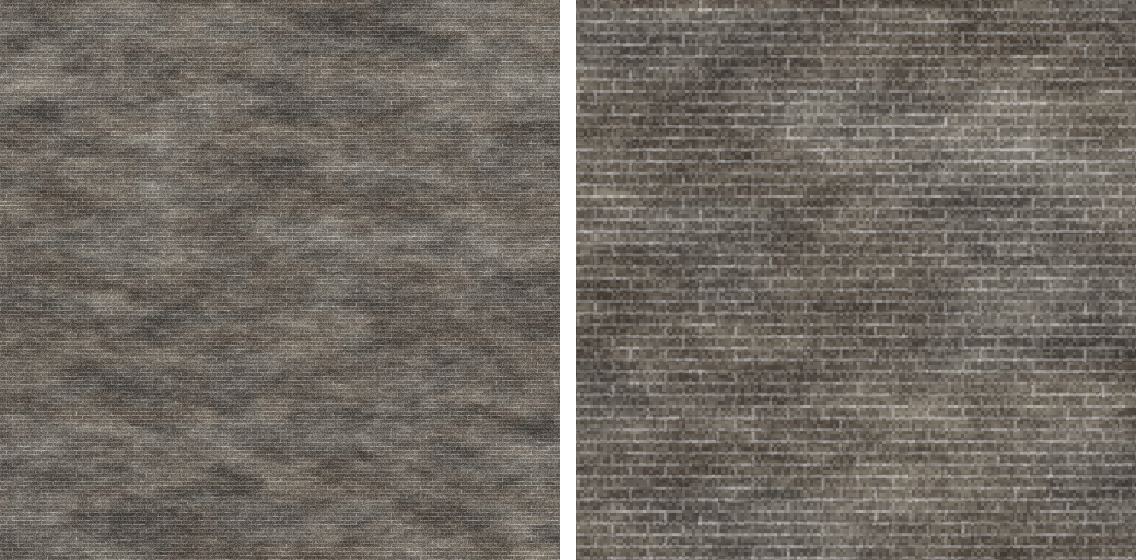
Left, the full canvas; right, a detail of the centre.
This texture is drawn by a Shadertoy shader. Its source:

```glsl
// Weathered grey-brown wall of fine bricks with pale worn mortar and streaky dark stains.

float hash(vec2 p) {
    p = fract(p * vec2(0.1031, 0.1137));
    p += dot(p, p.yx + 33.33);
    return fract((p.x + p.y) * p.x * 91.7);
}

// Smooth cellular noise: random cell values blended around jittered centres, tiling at grid.
float cellNoise(vec2 uv, vec2 grid, float seed) {
    vec2 p = uv * grid, base = floor(p);
    float sum = 0.0, total = 0.0;
    for (int y = -1; y <= 1; y++)
    for (int x = -1; x <= 1; x++) {
        vec2 cell = base + vec2(x, y);
        vec2 id = mod(cell, grid) + seed;
        vec2 centre = cell + 0.2 + 0.6 * vec2(hash(id + 17.3), hash(id + 41.9));
        vec2 d = p - centre;
        float weight = exp(-4.0 * dot(d, d));
        sum += weight * hash(id);
        total += weight;
    }
    return sum / total;
}

// Horizontally stretched layers of stain, centred on zero.
float stains(vec2 uv) {
    float sum = 0.0, amplitude = 0.42;
    vec2 grid = vec2(9.0, 23.0);
    for (int i = 0; i < 4; i++) {
        sum += amplitude * (cellNoise(uv, grid, float(i) * 53.0 + 5.0) - 0.5);
        grid *= 2.0;
        amplitude *= 0.85;
    }
    return sum;
}

// Antialiased coverage of a line of the given half width.
float lineCover(float dist, float halfWidth, float pixel) {
    return clamp((halfWidth - abs(dist)) / pixel + 0.5, 0.0, 1.0);
}

void mainImage(out vec4 fragColor, in vec2 fragCoord) {
    vec2 uv = fragCoord / iResolution.xy;
    vec2 pixel = 1.0 / iResolution.xy;

    // Running bond: 48 bricks across, 144 courses down
    vec2 bricks = vec2(48.0, 144.0);
    vec2 p = uv * bricks;
    float course = floor(p.y);
    p.x += 0.5 * mod(course, 2.0);
    vec2 brick = vec2(mod(floor(p.x), bricks.x), course);
    vec2 joint = (fract(p) - vec2(0.06, 0.16)) / bricks;

    // Worn joints: the mortar shows in uneven, broken lengths
    float wear = hash(floor(uv * vec2(256.0, 144.0)) + 83.0);
    float bed = lineCover(joint.y, 0.00088, pixel.y) * mix(0.35, 1.0, hash(brick + 71.0));
    float head = lineCover(joint.x, 0.00088, pixel.x) * mix(0.1, 0.85, hash(brick + 137.0));
    float mortar = max(bed, head) * mix(0.55, 1.15, wear);

    // Tone from broad stains, single bricks and fine grain
    float stain = stains(uv);
    float grain = hash(floor(uv * 512.0) + 211.0) - 0.5;
    float tone = 0.53 + stain + 0.12 * (hash(brick) - 0.5) + 0.52 * grain;

    // Stains drift gently between warm brown and neutral grey
    float warmth = smoothstep(0.25, 0.75, cellNoise(uv, vec2(13.0, 29.0), 307.0));
    vec3 dark = mix(vec3(0.235, 0.22, 0.20), vec3(0.255, 0.22, 0.195), warmth);
    vec3 light = mix(vec3(0.535, 0.515, 0.475), vec3(0.55, 0.515, 0.465), warmth);
    vec3 brickColor = mix(dark, light, clamp(tone, 0.0, 1.15));

    vec3 mortarColor = vec3(0.62, 0.61, 0.60) * (1.0 + 0.5 * stain + 0.25 * grain);
    fragColor = vec4(mix(brickColor, mortarColor, min(mortar, 1.0)), 1.0);
}
```
